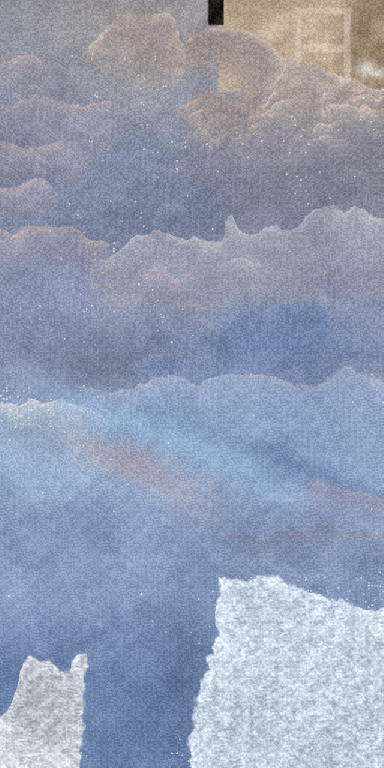
Give the GLSL for this texture, as a Shadertoy shader.

```glsl
// Dusky blue cloud banks above sparkling snow, with a warm wall at the top right.
// Soft colour pools form the air; puffed crests with lit rims are layered on it,
// then rough snow drifts, scattered glints and fine grain.

float hash(vec2 p) { return fract(sin(dot(p, vec2(127.1, 311.7))) * 43758.5453); }

float noise(vec2 p) {
  vec2 i = floor(p), f = fract(p);
  f = f * f * (3. - 2. * f);
  return mix(mix(hash(i), hash(i + vec2(1, 0)), f.x),
             mix(hash(i + vec2(0, 1)), hash(i + 1.), f.x), f.y);
}

float fbm(vec2 p) {
  float sum = 0., amp = .5;
  for (int i = 0; i < 5; i++) {
    sum += amp * noise(p);
    p = mat2(1.6, 1.2, -1.2, 1.6) * p + 7.3;
    amp *= .5;
  }
  return sum;
}

// Soft elliptical pool of colour
void pool(inout vec3 col, vec2 p, vec2 centre, vec2 size, vec3 tint) {
  vec2 q = (p - centre) / size;
  col = mix(col, tint, .7 * exp(-dot(q, q)));
}

// Body fading with depth d below its edge, lit shoulder and broken rim
void shade(inout vec3 col, vec2 p, float d, float depth, float window, vec3 body, vec3 rim) {
  float k = window * smoothstep(-.003, .003, d);
  d = max(d, 0.);
  col = mix(col, body, k * exp(-d / depth));
  float lit = .3 * exp(-d / .035) + .65 * exp(-d / .009) * smoothstep(.3, .7, noise(p * 24.));
  col = mix(col, rim, k * lit);
}

// Crest between the left and right limits in span; negative amp gives peaks
void ridge(inout vec3 col, vec2 p, float base, float slope, vec2 span, float amp, float seed,
           float depth, vec3 body, vec3 rim) {
  float x = p.x + .06 * noise(vec2(p.x * 9., seed));
  float puffs = abs(sin(x * 13. + seed)) + .45 * abs(sin(x * 31. + seed * 2.));
  float crest = base + slope * (p.x - span.x) - amp * (puffs - .7);
  vec2 ends = smoothstep(-.05, .06, vec2(p.x - span.x, span.y - p.x));
  shade(col, p, p.y - crest, depth, ends.x * ends.y, body, rim);
}

// Rounded head that dissolves downward
void head(inout vec3 col, vec2 p, vec2 centre, float radius, vec3 body, vec3 rim) {
  vec2 q = p - centre;
  shade(col, p, radius - length(q), .3, 1. - smoothstep(-.02, .09, q.y - .3 * q.x), body, rim);
}

float box(vec2 p, vec2 lo, vec2 hi) {
  vec2 d = smoothstep(-.003, .003, min(p - lo, hi - p));
  return d.x * d.y;
}

// Grainy snow; d grows inward from its edge
void drift(inout vec3 col, vec2 p, float d, vec3 tint) {
  d += .05 * (fbm(p * 28.) - .48);
  vec3 snow = tint + .17 * (noise(p * 190.) + noise(p * 90.) - 1.) + .2 * (fbm(p * 6.) - .48);
  snow += .12 * exp(-max(d, 0.) / .05);
  col = mix(col, snow, smoothstep(-.004, .006, d));
}

void mainImage(out vec4 fragColor, in vec2 fragCoord) {
  // x runs 0..1 rightward, y runs 0..2 downward
  vec2 uv = fragCoord / iResolution.xy;
  vec2 p = vec2(uv.x, 2. - 2. * uv.y);
  vec2 w = p + .08 * (vec2(fbm(p * 11.), fbm(p * 11. + 31.)) - .48);
  vec3 cream = vec3(.84, .76, .70), mauve = vec3(.66, .62, .67);
  vec3 taupe = vec3(.57, .53, .53), slate = vec3(.42, .51, .66);

  // Air
  vec3 col = mix(vec3(.61, .61, .65), vec3(.49, .53, .63), smoothstep(0., .5, w.y));
  col = mix(col, vec3(.53, .57, .69), smoothstep(.5, .85, w.y));
  col = mix(col, vec3(.56, .66, .79), smoothstep(.95, 1.12, w.y));
  col = mix(col, vec3(.52, .60, .74), smoothstep(1.2, 1.4, w.y));
  col = mix(col, slate, smoothstep(1.5, 1.85, w.y));
  pool(col, w, vec2(.32, .5), vec2(.25, .1), vec3(.46, .49, .6));
  pool(col, w, vec2(.38, .06), vec2(.22, .2), vec3(.6, .58, .58));

  // Wall, dark post and pale chair
  vec3 plaster = vec3(.74, .66, .57) - .14 * smoothstep(.8, 1., p.x) + .2 * (fbm(p * 14.) - .48);
  col = mix(col, plaster, box(p, vec2(.57, -.1), vec2(1.1, .24)));
  col = mix(col, vec3(.13, .11, .11), box(p, vec2(.542, -.1), vec2(.582, .065)));
  float chair = box(vec2(abs(p.x - .84), p.y), vec2(.055, .02), vec2(.073, .2));
  chair = max(chair, box(p, vec2(.77, .115), vec2(.91, .137)));
  chair = max(chair, box(p, vec2(.77, .02), vec2(.91, .036)));
  col = mix(col, cream, chair * .6);
  pool(col, w, vec2(.96, .18), vec2(.05, .02), vec3(.9));

  // Warm cumulus and the lumps at its foot
  head(col, w, vec2(.36, .15), .13, taupe * 1.07, cream);
  ridge(col, w, .11, .36, vec2(.6, 1.2), .02, 2., .2, taupe * 1.1, cream);
  head(col, w, vec2(.6, .18), .125, taupe * 1.05, cream);
  for (float i = 0.; i < 5.; i++)
    ridge(col, w, .27 + .023 * i, -.07, vec2(.46 + .03 * i, 1.2), .025, i * 2.7, .07,
          mix(taupe, vec3(.51, .52, .6), i / 4.), cream);

  // Small blushing crests down the left
  for (float i = 0.; i < 5.; i++)
    ridge(col, w, .16 + .11 * i, .03, vec2(-.1, .13 + .08 * mod(i * 2., 3.)), .018,
          i * 1.9 + 1., .06, mix(mauve, col, .45), mix(mauve, cream, .4));

  // Middle banks
  ridge(col, w, .63, -.12, vec2(.27, 1.2), -.045, .8, .17, vec3(.62, .63, .69), vec3(.76, .75, .77));
  ridge(col, w, .72, -.14, vec2(.26, .8), -.02, 4.2, .09, vec3(.59, .6, .67), mauve * 1.1);
  pool(col, w, vec2(.3, .95), vec2(.2, .06), vec3(.44, .47, .56));
  ridge(col, w, .93, -.02, vec2(.36, .6), .018, 1.4, .12, slate, mauve);
  ridge(col, w, .79, .01, vec2(.58, .86), .02, 3.1, .2, slate * 1.1, cream * .9);
  pool(col, w, vec2(.72, .9), vec2(.32, .07), slate);
  ridge(col, w, 1.01, -.04, vec2(.23, 1.2), .026, 5.3, .2, vec3(.55, .65, .78), mauve * 1.1);
  ridge(col, w, 1.05, .03, vec2(-.1, .25), .02, 2.2, .12, vec3(.66, .74, .83), vec3(.85));

  // Diagonal haze, light and shadow
  vec2 tilt = vec2(w.x, w.y - .42 * w.x);
  pool(col, tilt, vec2(.36, 1.07), vec2(.22, .06), mauve);
  pool(col, tilt, vec2(.4, .96), vec2(.3, .04), vec3(.62, .73, .86));
  pool(col, tilt, vec2(.85, .9), vec2(.3, .035), slate);
  ridge(col, w, 1.27, .12, vec2(.78, 1.2), .02, .4, .09, vec3(.53, .57, .69), mauve);
  ridge(col, w, 1.4, -.04, vec2(.6, 1.2), .02, 2.9, .14, vec3(.49, .56, .69), mauve * .9);
  pool(col, w, vec2(.5, 1.75), vec2(.09, .25), slate * .9);
  col += .13 * (fbm(w * vec2(5, 8)) - .48) + .1 * (fbm(w * 24.) - .48);

  // Snow drifts in the lower corners
  float side = p.x - .57 + .08 * smoothstep(1.55, 2., p.y);
  drift(col, p, min(side, p.y - 1.505 - .09 * smoothstep(.68, 1., p.x)), vec3(.74, .79, .85));
  float dip = (p.x - .165) / .025, top = 1.87 - .16 * smoothstep(0., .08, p.x) + .04 * exp(-dip * dip);
  float fold = smoothstep(0., .02, p.y - 1.84 - .7 * p.x);
  drift(col, p, min(.22 - p.x - .05 * abs(p.y - 1.72), p.y - top), vec3(.72, .74, .77) + .07 * fold);

  // Glints, then grain
  vec2 cell = floor(p * 140.), bank = (p - vec2(.08, 1.06)) / vec2(.13, .04);
  float density = .03 * smoothstep(.4, .65, fbm(p * 5.)) + .25 * exp(-dot(bank, bank));
  density += .09 * step(1.5, p.y) * step(0., side);
  float spot = 1. - smoothstep(.15, .5, length(fract(p * 140.) - .3 - .4 * hash(cell + 3.)));
  col = mix(col, vec3(.92), spot * step(1. - density, hash(cell)) * (.35 + .5 * hash(cell + 9.)));
  col += .13 * (hash(floor(p * 256.)) - .5);
  fragColor = vec4(clamp(col, 0., 1.), 1.);
}
```
